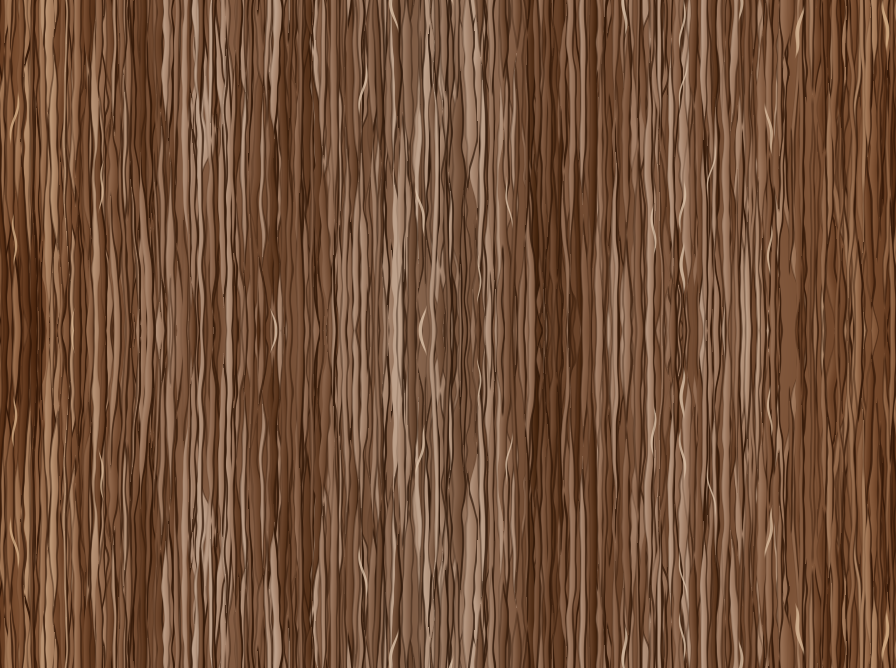
Give the GLSL for this texture, as a WebGL 1 fragment shader.

```glsl
precision highp float;
// Vertical wood bark: overlapping tapered brown strands with dark outlines and pale slivers.

uniform vec2 u_resolution;

const vec3 DARK_WOOD = vec3(0.27, 0.14, 0.05);
const vec3 PALE_WOOD = vec3(0.72, 0.60, 0.51);
const vec3 MID_WARMTH = vec3(0.005, -0.022, -0.032);
const vec3 INK = vec3(0.19, 0.09, 0.025);
const vec3 SLIVER = vec3(0.86, 0.76, 0.66);
const vec3 EDGE_TINT = vec3(0.98, 0.91, 0.80);

const int LAYERS = 7;
const float COARSE_FREQ = 26.0;   // strands per canvas height, first layer
const float FINE_FREQ = 60.0;     // strands per canvas height, last layer
const float LINE_HALF = 0.0014;   // half width of the outlines
const float WOBBLE = 0.30;        // sideways wander, in strand cells
const float BASE_TONE = 0.61;
const float TONE_SPREAD = 0.72;
const float MIRROR_Y = 0.505;     // the grain is reflected at this height

float hash(vec2 p) {
  return fract(sin(dot(p, vec2(127.1, 311.7))) * 43758.5453);
}

float noise(vec2 p) {
  vec2 i = floor(p);
  vec2 f = fract(p);
  f = f * f * (3.0 - 2.0 * f);
  float low = mix(hash(i), hash(i + vec2(1.0, 0.0)), f.x);
  float high = mix(hash(i + vec2(0.0, 1.0)), hash(i + 1.0), f.x);
  return mix(low, high, f.y);
}

float bump(float x, float center, float width) {
  float d = (x - center) / width;
  return exp(-d * d);
}

// Broad light and dark bands across the canvas, s runs from 0 to 1
float bandTone(float s, float y) {
  float tone = BASE_TONE + 0.28 * (noise(vec2(s * 19.0, y * 1.5)) - 0.5);
  tone += 0.26 * (noise(vec2(s * 43.0 + 9.0, y * 3.0)) - 0.5);
  tone += 0.20 * bump(s, 0.49, 0.07);
  tone -= 0.20 * bump(s, 0.62, 0.045);
  tone -= 0.12 * bump(s, 0.41, 0.022);
  return tone;
}

vec3 woodColor(float tone) {
  float t = clamp(tone, -0.05, 1.05);
  return mix(DARK_WOOD, PALE_WOOD, t) + MID_WARMTH * 4.0 * t * (1.0 - t);
}

// Paints one layer of tapered strands over the color below
vec3 paintStrands(vec3 below, vec2 p, float layer, float band, float px) {
  float freq = mix(COARSE_FREQ, FINE_FREQ, layer / float(LAYERS - 1));
  float x = p.x * freq + 37.0 * hash(vec2(layer, 3.0));
  x += 0.9 * (noise(vec2(p.x * 5.0, p.y * 4.0 + layer * 7.0)) - 0.5);
  float column = floor(x);
  vec2 seed = vec2(column, layer * 19.0 + 5.0);

  // Each column is cut into strands of its own length
  float along = p.y * mix(1.4, 4.5, hash(seed)) + 9.0 * hash(seed + 1.7);
  float u = fract(along);
  vec2 id = seed + vec2(0.31, 0.73) * floor(along);
  float present = step(hash(id + 2.3), 0.66);
  float taper = smoothstep(0.0, 0.22, u) * smoothstep(1.0, 0.7, u);

  float wander = noise(vec2(column * 3.7 + layer, p.y * 21.0)) - 0.5;
  float ripple = noise(vec2(column * 5.3 + layer, p.y * 44.0));
  float halfWidth = mix(0.12, 0.40, hash(id + 4.1)) * taper * (0.66 + 0.45 * ripple);
  float offset = x - column - 0.5 - WOBBLE * wander;
  float d = (abs(offset) - halfWidth) / freq;

  // Flat fill with a soft shade across the strand
  float tone = band + TONE_SPREAD * (hash(id + 6.9) - 0.5);
  tone += 0.22 * clamp(-offset * 2.5, -0.5, 0.5);
  tone += 0.14 * (noise(vec2(column * 2.1, p.y * 6.0)) - 0.5);
  float fill = 1.0 - smoothstep(-0.7 * px, 0.7 * px, d);
  vec3 color = mix(below, woodColor(tone), fill * present);

  // One side carries the heavier outline
  float strength = offset > 0.0 ? mix(0.4, 0.95, hash(id + 8.2))
                                : mix(0.0, 0.45, hash(id + 9.4));
  float lineHalf = LINE_HALF * (0.6 + 0.7 * ripple);
  float line = 1.0 - smoothstep(lineHalf - 0.7 * px, lineHalf + 0.7 * px, abs(d));
  float ends = smoothstep(0.0, 0.04, u) * smoothstep(1.0, 0.96, u);
  return mix(color, INK, line * strength * present * ends);
}

// Sparse, slanted pale splinters
float sliverMask(vec2 p, float px) {
  vec2 q = p * vec2(23.0, 11.0);
  q.y += 5.0 * hash(vec2(floor(q.x), 71.0));
  vec2 cell = floor(q);
  vec2 f = fract(q) - 0.5;
  float slant = 0.9 * (hash(cell + 3.1) - 0.5);
  float curve = 0.05 * sin(f.y * 9.0 + 6.0 * hash(cell + 5.7));
  float size = mix(0.0012, 0.0030, hash(cell + 7.9));
  float halfWidth = size * max(1.0 - 4.5 * f.y * f.y, 0.0);
  float d = abs(f.x - slant * f.y - curve) / 23.0 - halfWidth;
  float mask = 1.0 - smoothstep(-0.7 * px, 0.7 * px, d);
  return mask * step(hash(cell + 11.0), 0.13) * smoothstep(0.48, 0.3, abs(f.y));
}

void main() {
  float px = 1.0 / u_resolution.y;
  vec2 p = gl_FragCoord.xy * px;
  float s = gl_FragCoord.x / u_resolution.x;
  p.y = abs(p.y - MIRROR_Y);
  float band = bandTone(s, p.y);

  vec3 color = woodColor(band - 0.15);
  for (int i = 0; i < LAYERS; i++) {
    color = paintStrands(color, p, float(i), band, px);
  }
  color = mix(color, SLIVER, 0.8 * sliverMask(p, px));

  // Greyer wood in the middle, warmer and deeper wood at the sides
  float grey = dot(color, vec3(0.3, 0.59, 0.11));
  color = mix(color, vec3(grey) * vec3(1.15, 1.0, 0.86), 0.2 * bump(s, 0.48, 0.09));
  color *= mix(vec3(1.0), EDGE_TINT, smoothstep(0.28, 0.5, abs(s - 0.5)));
  gl_FragColor = vec4(color, 1.0);
}
```
